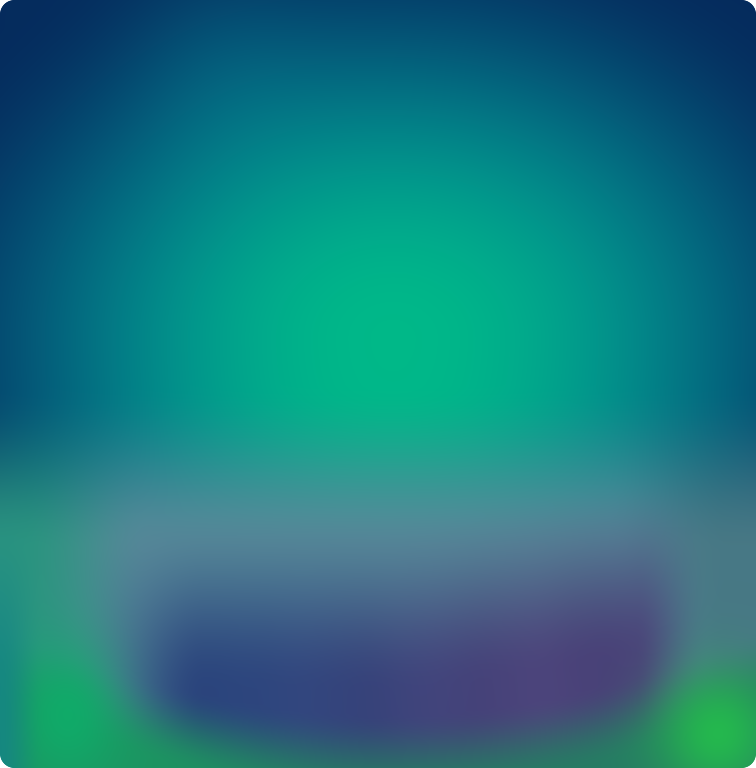
Write a WebGL 2 fragment shader that draws this background.

```glsl
#version 300 es
precision highp float;
// Soft aurora-like gradient panel: a jade glow fades into navy above, while a
// slate haze sinks into an indigo bowl ringed by green light below.
// Built from layered smoothstep masks and Gaussian pools over a rounded panel.

uniform vec2 u_resolution;
out vec4 outColor;

// Upper glow
const vec3 JADE = vec3(0.00, 0.72, 0.535);
const vec3 NAVY = vec3(0.02, 0.17, 0.365);
const vec3 TEAL_LIFT = vec3(0.00, 0.03, 0.07);
const vec2 GLOW_CENTER = vec2(0.52, 0.56);
const vec2 GLOW_RADIUS = vec2(0.58, 0.46);
const float GLOW_DEPTH = 0.85;

// Lower haze and bowl
const vec3 SLATE = vec3(0.34, 0.54, 0.60);
const vec3 INDIGO = vec3(0.17, 0.27, 0.49);
const vec3 PURPLE = vec3(0.29, 0.26, 0.475);
const vec3 MIST_LEFT = vec3(0.17, 0.58, 0.50);
const vec3 MIST_RIGHT = vec3(0.28, 0.47, 0.52);
const vec3 RIM_LEFT = vec3(0.11, 0.58, 0.38);
const vec3 RIM_RIGHT = vec3(0.15, 0.48, 0.39);
const vec3 POOL_LEFT = vec3(0.06, 0.67, 0.41);
const vec3 POOL_RIGHT = vec3(0.14, 0.73, 0.30);
const vec3 EDGE_TEAL = vec3(0.08, 0.52, 0.52);

const vec3 PAPER = vec3(1.0);
const float CORNER_RADIUS = 0.019;
const float RIPPLE = 0.018;

vec2 hashGradient(vec2 cell) {
    float angle = 6.2832 * fract(sin(dot(cell, vec2(127.1, 311.7))) * 43758.5);
    return vec2(cos(angle), sin(angle));
}

float gradientNoise(vec2 p) {
    vec2 cell = floor(p), f = fract(p);
    vec2 w = f * f * f * (f * (f * 6.0 - 15.0) + 10.0);
    float row[2];
    for (int j = 0; j < 2; j++) {
        vec2 a = vec2(0.0, float(j)), b = vec2(1.0, float(j));
        row[j] = mix(dot(hashGradient(cell + a), f - a),
                     dot(hashGradient(cell + b), f - b), w.x);
    }
    return mix(row[0], row[1], w.y);
}

float pool(vec2 p, vec2 center, vec2 radius) {
    vec2 d = (p - center) / radius;
    return exp(-dot(d, d));
}

float roundedBox(vec2 p, vec2 halfSize, float radius) {
    vec2 q = abs(p) - halfSize + radius;
    return length(max(q, 0.0)) + min(max(q.x, q.y), 0.0) - radius;
}

vec3 upperGlow(vec2 p) {
    vec2 d = p - GLOW_CENTER;
    d /= vec2(GLOW_RADIUS.x, d.y > 0.0 ? GLOW_RADIUS.y : GLOW_DEPTH);
    float fade = smoothstep(0.03, 1.25, length(d));
    vec3 color = mix(JADE, NAVY, fade) + TEAL_LIFT * 4.0 * fade * (1.0 - fade);
    return color + vec3(0.0, 0.05, 0.03) * pool(p, vec2(0.28, 0.95), vec2(0.13, 0.14));
}

vec3 lowerHaze(vec3 color, vec2 p) {
    // Slate veil, tinted along both side walls
    vec3 veil = mix(SLATE, MIST_LEFT, 1.0 - smoothstep(0.03, 0.20, p.x));
    veil = mix(veil, MIST_RIGHT, smoothstep(0.80, 0.96, p.x));
    color = mix(color, veil, 1.0 - smoothstep(0.28, 0.50, p.y));

    // Indigo interior with faint upright ripples
    float walls = smoothstep(0.09, 0.27, p.x) * (1.0 - smoothstep(0.84, 0.94, p.x));
    float depth = 1.0 - smoothstep(0.10, 0.34, p.y - 0.04 * smoothstep(0.5, 0.9, p.x));
    vec3 dusk = mix(INDIGO, PURPLE, smoothstep(0.28, 0.75, p.x));
    dusk += RIPPLE * gradientNoise(vec2(p.x * 9.0, p.y * 2.0));
    color = mix(color, dusk, walls * depth);

    // Green rim below the curved floor of the bowl
    float offset = p.x - 0.51;
    float level = 0.012 + 0.45 * offset * offset;
    float rim = 1.0 - smoothstep(level - 0.045, level + 0.06, p.y);
    color = mix(color, mix(RIM_LEFT, RIM_RIGHT, smoothstep(0.15, 0.5, p.x)), rim);

    // Bright pools in the lower corners
    color = mix(color, POOL_LEFT, 0.95 * pool(p, vec2(0.09, 0.07), vec2(0.07, 0.09)));
    color = mix(color, POOL_RIGHT, 0.95 * pool(p, vec2(0.95, 0.045), vec2(0.08, 0.08)));
    float edge = (1.0 - smoothstep(0.0, 0.06, p.x)) * (1.0 - smoothstep(0.10, 0.36, p.y));
    return mix(color, EDGE_TEAL, 0.85 * edge);
}

void main() {
    vec2 p = gl_FragCoord.xy / u_resolution;
    vec3 color = lowerHaze(upperGlow(p), p);

    // Rounded panel on plain paper
    float unit = min(u_resolution.x, u_resolution.y);
    vec2 halfSize = 0.5 * u_resolution / unit;
    float outside = roundedBox(gl_FragCoord.xy / unit - halfSize, halfSize, CORNER_RADIUS);
    color = mix(color, PAPER, smoothstep(-0.5, 0.5, outside * unit));
    outColor = vec4(color, 1.0);
}
```
